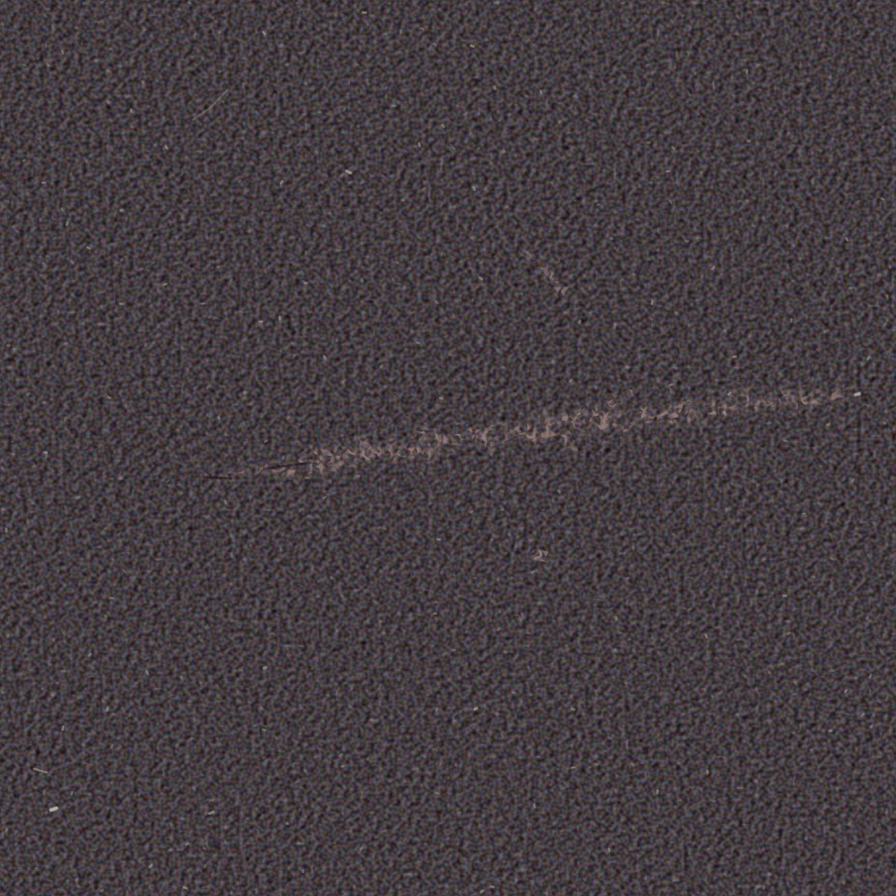
This texture is drawn by a WebGL 1 fragment shader. Its source:

```glsl
precision highp float;

uniform vec2 u_resolution;

const vec3 BASE = vec3(0.270, 0.239, 0.257);
const vec3 ROSE_TINT = vec3(0.040, -0.035, 0.015);
const vec3 BLUE_TINT = vec3(-0.020, 0.005, 0.075);
const vec3 FIBRE = vec3(0.64, 0.53, 0.51);
const vec3 SPECK = vec3(0.70, 0.69, 0.64);
const vec3 SLIT = vec3(0.09, 0.06, 0.08);
const float GRAIN_SCALE = 122.0;
const float RELIEF = 0.085;
const float FINE_GRAIN = 0.115;
const float CREASE = 0.045;
const float GLINT = 0.11;
const float SPECK_CELLS = 46.0;
const float SPECK_CHANCE = 0.20;
const vec2 SCRATCH_START = vec2(0.234, 0.467);
const float SCRATCH_END = 0.957;
const float SCRATCH_SLOPE = 0.165;
const float SCRATCH_BEND = 0.05;

vec2 hash2(vec2 p) {
  vec3 q = fract(p.xyx * vec3(0.1031, 0.1030, 0.0973));
  q += dot(q, q.yzx + 33.33);
  return fract((q.xx + q.yz) * q.zy);
}

vec2 gradient(vec2 cell) {
  float a = 6.2832 * hash2(cell).x;
  return vec2(cos(a), sin(a));
}

float gnoise(vec2 p) {
  vec2 i = floor(p), f = fract(p);
  vec2 w = f * f * f * (f * (f * 6.0 - 15.0) + 10.0);
  vec2 e = vec2(1.0, 0.0);
  float low = mix(dot(gradient(i), f), dot(gradient(i + e), f - e), w.x);
  float high = mix(dot(gradient(i + e.yx), f - e.yx),
                   dot(gradient(i + 1.0), f - 1.0), w.x);
  return 1.4 * mix(low, high, w.y);
}

float segment(vec2 p, vec2 a, vec2 b) {
  vec2 d = b - a;
  return length(p - a - d * clamp(dot(p - a, d) / dot(d, d), 0.0, 1.0));
}

// Soft line or, with a short span, soft dot.
float stroke(vec2 p, vec2 a, vec2 b, float radius) {
  float soft = max(0.0014, 1.0 / u_resolution.y);
  return 1.0 - smoothstep(radius - soft, radius + soft, segment(p, a, b));
}

float dab(vec2 p, vec2 c, vec2 span, float radius) {
  return stroke(p, c - span, c + span, radius);
}

// Short broken fibres: zero lines of the noise, interrupted by a second noise.
float threads(vec2 p) {
  vec2 q = p + 0.003 * vec2(gnoise(p * 130.0), gnoise(p * 130.0 + 40.0));
  float line = 1.0 - smoothstep(0.04, 0.34, abs(gnoise(q * 78.0 + 17.0)));
  float gaps = smoothstep(-0.35, 0.3, gnoise(p * 112.0 + 51.0));
  float grit = smoothstep(0.15, 0.65, gnoise(p * 160.0 + 23.0));
  return max(line * gaps, 0.7 * grit);
}

float scatteredSpecks(vec2 p) {
  vec2 g = p * SPECK_CELLS, cell = floor(g);
  vec2 place = 0.2 + 0.6 * hash2(cell + 7.0);
  vec2 kind = hash2(cell + 91.0);
  float angle = 6.2832 * hash2(cell + 143.0).x;
  vec2 span = vec2(cos(angle), sin(angle)) * (0.0002 + 0.0012 * kind.y);
  float strength = 0.15 + 0.55 * kind.y * kind.y;
  return step(kind.x, SPECK_CHANCE) * strength
    * dab(p, (cell + place) / SPECK_CELLS, span, 0.0011);
}

float scratchMask(vec2 p) {
  float along = p.x - SCRATCH_START.x;
  float t = along / (SCRATCH_END - SCRATCH_START.x);
  float centre = SCRATCH_START.y + SCRATCH_SLOPE * along - SCRATCH_BEND * along * along;
  centre += 0.005 * gnoise(vec2(p.x * 24.0, 3.5));
  float width = 0.006 + 0.010 * smoothstep(0.05, 0.25, t) * (1.0 - 0.5 * smoothstep(0.6, 1.0, t));
  width *= 1.0 + 0.7 * gnoise(vec2(p.x * 38.0, 9.5));
  float ends = smoothstep(-0.01, 0.04, t) * (1.0 - smoothstep(0.95, 1.01, t));
  float edge = abs(p.y - centre) / width + 0.45 * gnoise(p * 70.0 + 29.0);
  float clumps = 0.55 + 0.45 * smoothstep(-0.35, 0.2, gnoise(p * 36.0 + 13.0));
  return ends * clumps * (1.0 - smoothstep(0.4, 1.15, edge));
}

void main() {
  vec2 p = gl_FragCoord.xy / u_resolution;

  // Pebbled surface, lit from the upper left
  vec2 g = mat2(0.88, -0.47, 0.47, 0.88) * p * GRAIN_SCALE * vec2(0.9, 1.1);
  float relief = gnoise(g) - gnoise(g + vec2(-0.28, 0.32));
  float fine = gnoise(p * 228.0 + 31.0);
  float crease = smoothstep(0.2, 0.65, gnoise(g * 0.85 + 63.0));
  float glint = smoothstep(0.38, 0.85, gnoise(p * 145.0 + 203.0));
  vec3 color = BASE + RELIEF * relief + FINE_GRAIN * fine;
  color += GLINT * glint - CREASE * crease;
  color += ROSE_TINT * gnoise(p * 185.0 + 11.0);
  color += BLUE_TINT * gnoise(p * 170.0 + 77.0);

  // Long frayed scratch with two spurs and detached scuffs
  float fray = scratchMask(p);
  fray = max(fray, 0.9 * stroke(p, vec2(0.655, 0.532), vec2(0.703, 0.561), 0.0045));
  fray = max(fray, 0.9 * stroke(p, vec2(0.630, 0.520), vec2(0.641, 0.495), 0.005));
  fray = max(fray, 0.7 * stroke(p, vec2(0.585, 0.717), vec2(0.609, 0.702), 0.004));
  fray = max(fray, 0.9 * stroke(p, vec2(0.606, 0.700), vec2(0.628, 0.676), 0.006));
  fray = max(fray, dab(p, vec2(0.604, 0.380), vec2(0.006, -0.001), 0.006));
  color = mix(color, FIBRE, fray * (0.07 + 0.72 * threads(p)));

  // Open slits at the left end, worn through in places
  float slit = stroke(p, vec2(0.229, 0.467), vec2(0.257, 0.466), 0.0014);
  slit = max(slit, 0.8 * stroke(p, vec2(0.295, 0.477), vec2(0.350, 0.484), 0.0013));
  color = mix(color, SLIT, slit * (0.65 + 0.6 * gnoise(p * 90.0 + 8.0)));

  // Hairline and bright flecks
  float fleck = scatteredSpecks(p);
  fleck = max(fleck, 0.40 * stroke(p, vec2(0.215, 0.866), vec2(0.235, 0.880), 0.0007));
  fleck = max(fleck, 0.40 * stroke(p, vec2(0.235, 0.880), vec2(0.254, 0.900), 0.0007));
  fleck = max(fleck, dab(p, vec2(0.060, 0.097), vec2(0.003, 0.001), 0.0020));
  fleck = max(fleck, 0.7 * dab(p, vec2(0.045, 0.140), vec2(0.007, -0.002), 0.0009));
  fleck = max(fleck, 0.9 * dab(p, vec2(0.957, 0.560), vec2(0.002, 0.0005), 0.0018));
  fleck = max(fleck, 0.8 * dab(p, vec2(0.389, 0.808), vec2(0.002, -0.001), 0.0015));
  fleck = max(fleck, 0.8 * dab(p, vec2(0.531, 0.209), vec2(0.001, 0.0005), 0.0015));
  fleck = max(fleck, 0.7 * dab(p, vec2(0.236, 0.093), vec2(0.002, 0.001), 0.0013));
  color = mix(color, SPECK, fleck);

  gl_FragColor = vec4(clamp(color, 0.0, 1.0), 1.0);
}
```
